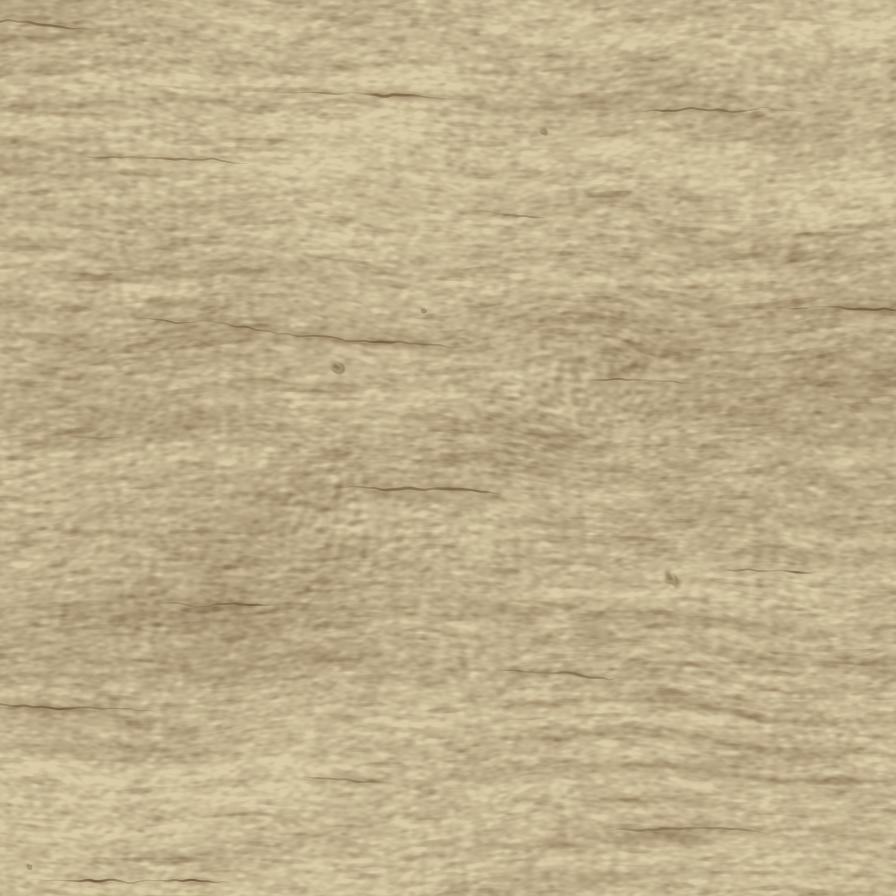
Write a Shadertoy shader that draws this texture.

```glsl
// Pale oak board: horizontal grain, saw ripples, thin dark cracks and small knots
#define MID_TONE vec3(0.748, 0.684, 0.546)
#define TONE_STEP vec3(0.056, 0.062, 0.056)
#define CRACK_COLOR vec3(0.42, 0.33, 0.22)
#define BLOTCH 0.72
#define STREAK 0.72
#define FIBRE 0.84
#define RELIEF 0.42
#define RIPPLE 0.17
#define GROWTH_LINES 2.0
#define CRACKS 17
#define KNOTS 5

const float TAU = 6.28318;

vec3 hash3(vec2 p) {
    vec3 h = fract(p.xyx * vec3(0.1031, 0.1030, 0.0973));
    h += dot(h, h.yxz + 33.33);
    return fract((h.xxy + h.yzz) * h.zyx);
}

// Cellular noise: one soft light or dark spot per cell, centred on zero
float cellNoise(vec2 p) {
    vec2 cell = floor(p);
    float sum = 0.0;
    for (int j = -1; j <= 1; j++)
    for (int i = -1; i <= 1; i++) {
        vec2 id = cell + vec2(i, j);
        vec3 h = hash3(id + 57.0);
        vec2 d = id + h.xy - p;
        float k = max(0.0, 1.0 - dot(d, d));
        sum += (2.0 * h.z - 1.0) * k * k;
    }
    return sum;
}

// Thin splits of uneven width and depth, jagged by cellular noise
float crackMask(vec2 p) {
    float mask = 0.0;
    float jag = 0.0022 * cellNoise(p * vec2(34.0, 12.0)) + 0.0012 * cellNoise(p * vec2(95.0, 30.0));
    float depth = 0.75 + 0.6 * cellNoise(p * vec2(26.0, 9.0) + 13.0);
    for (int i = 0; i < CRACKS; i++) {
        float n = float(i);
        vec3 h = hash3(vec2(n, 7.0));
        vec2 d = p - vec2(fract(n * 0.618 + 0.15), (n + h.x) / float(CRACKS));
        float halfLength = mix(0.05, 0.23, h.y * h.y);
        float u = abs(d.x) / halfLength;
        float bend = 0.002 * sin(15.0 * d.x + n) + jag;
        float dist = abs(d.y + mix(-0.01, 0.1, h.z) * d.x - bend);
        float width = 0.0016 * clamp(depth, 0.2, 1.2) * max(0.0, 1.0 - u * u);
        float line = 1.0 - smoothstep(width * 0.3, width + 0.0012, dist);
        float halo = 0.25 * exp(-dist * dist / 0.00003);
        float strength = mix(0.4, 0.95, hash3(vec2(n, 21.0)).x) * clamp(depth, 0.3, 1.0);
        mask = max(mask, strength * max(line, halo) * (1.0 - smoothstep(0.5, 1.0, u)));
    }
    return mask;
}

// Small knots: ragged dark flecks, the larger ones with a broken rim
float knotMask(vec2 p) {
    float mask = 0.0;
    float ragged = cellNoise(p * vec2(130.0, 110.0) + 9.0);
    for (int i = 0; i < KNOTS; i++) {
        vec3 h = hash3(vec2(float(i), 43.0));
        vec2 d = p - vec2(h.x, (float(i) + h.y) / float(KNOTS));
        float radius = mix(0.003, 0.008, h.z * h.z);
        float r = length(d + vec2(0.4 * d.y, 0.0)) / radius + 0.45 * ragged;
        float core = exp(-2.0 * r * r);
        float rim = exp(-9.0 * (r - 1.1) * (r - 1.1)) * smoothstep(-1.0, 1.0, (d.x - d.y) / radius);
        mask = max(mask, 0.6 * core + 0.4 * rim);
    }
    return mask;
}

void mainImage(out vec4 fragColor, in vec2 fragCoord) {
    vec2 p = fragCoord / iResolution.y;

    // Grain flow, bulging around two rough hearts; growth lines in two corners
    vec2 grain = p;
    grain.y += 0.008 * sin(6.0 * p.x + 5.0 * p.y) + 0.003 * sin(19.0 * p.x - 11.0 * p.y);
    float heart = 0.0, corner = 0.0;
    for (float side = -1.0; side <= 1.0; side += 2.0) {
        vec2 d = p - vec2(0.52, 0.5) - side * vec2(0.135, 0.075);
        float bump = exp(-dot(d * vec2(11.0, 15.0), d * vec2(11.0, 15.0)));
        heart += bump;
        grain.y -= 0.25 * d.y * bump;
        vec2 e = (p - 0.5 - side * vec2(-0.4, 0.36)) * vec2(2.4, 6.0);
        corner += exp(-dot(e, e));
    }

    // Broad tone: pale at top and bottom, browner across the middle
    float tone = 0.14 + 0.48 * cos(TAU * p.y + 0.4 * sin(4.0 * p.x));
    tone += BLOTCH * cellNoise(grain * vec2(2.5, 10.0) + 3.0);
    tone += STREAK * cellNoise(grain * vec2(6.0, 48.0) + 11.0);

    // Fibres and short dark pores
    tone += FIBRE * cellNoise(grain * vec2(45.0, 200.0));
    tone += FIBRE * cellNoise(grain * vec2(130.0, 290.0) + 5.0);
    tone -= 0.9 * smoothstep(0.35, 0.8, cellNoise(grain * vec2(24.0, 165.0) + 31.0));

    // Broken, wavy growth lines
    float phase = 165.0 * grain.y + 1.8 * sin(5.0 * p.x + 9.0 * p.y) + 0.7 * sin(23.0 * p.x);
    float lines = pow(0.5 + 0.5 * sin(phase), 6.0);
    float broken = 0.6 + 0.7 * cellNoise(grain * vec2(9.0, 30.0) + 71.0);
    tone -= GROWTH_LINES * corner * lines * max(0.0, broken);

    // Embossed bumps and vertical saw ripples
    vec2 bumps = p * vec2(115.0, 140.0);
    float emboss = cellNoise(bumps) - cellNoise(bumps + vec2(-0.4, 0.5));
    tone += (RELIEF + 0.7 * heart) * emboss;
    float patches = smoothstep(-0.5, 0.6, cellNoise(p * vec2(5.0, 9.0) + 17.0));
    tone += RIPPLE * patches * sin(TAU * 52.0 * p.x + 1.5 * sin(14.0 * p.y));
    tone -= 0.35 * heart;

    vec3 color = MID_TONE + TONE_STEP * clamp(tone, -3.4, 1.9);
    color = mix(color, CRACK_COLOR, max(crackMask(p), knotMask(p)));
    fragColor = vec4(color, 1.0);
}
```
